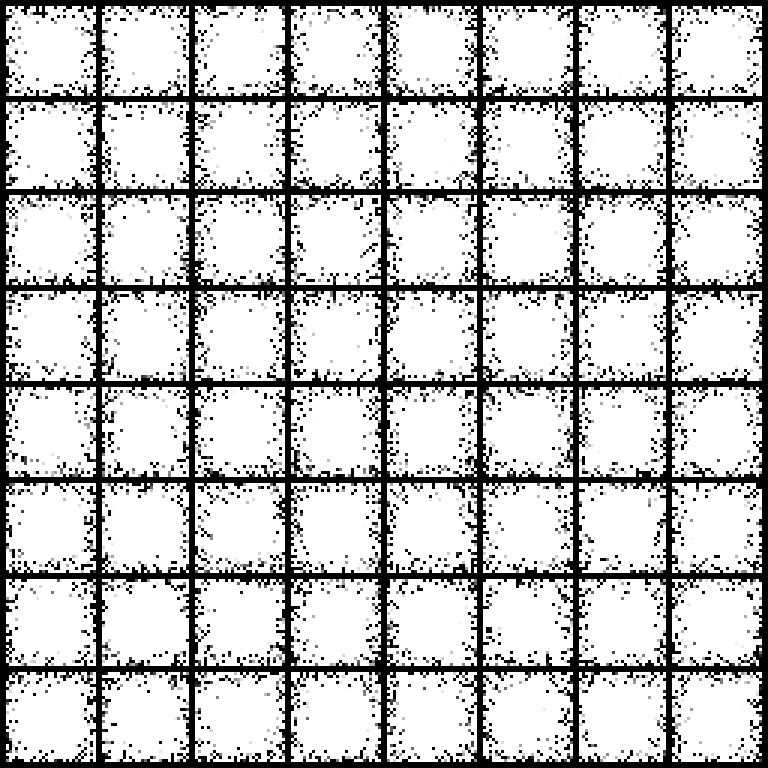
Reproduce this pattern procedurally as a Shadertoy shader.

```glsl
// An eight by eight grid of white tiles with black rules and square grain scattered along each edge.

const float TILES = 8.0;             // tiles across and down
const float PITCH = 0.1241;          // tile spacing, in canvas units
const float GRAINS = 256.0;          // square grains across the canvas
const float RULE_WIDTH = 0.0078;     // thickness of the rules: two grains
const float EDGE_THRESHOLD = 0.06;   // noise level where grain starts at the tile edge
const float CORE_THRESHOLD = 0.62;   // same at the tile centre: almost no grain
const float FADE_START = 0.27;       // radius, in half tiles, where grain begins to gather
const float TONE_RANGE = 0.085;      // noise span from white to solid black
const vec2 NOISE_STEP = vec2(1.382, 0.57);  // noise distance between neighbouring grains
const int SAMPLES = 2;               // antialiasing samples per pixel side
const vec3 PAPER = vec3(1.0);
const vec3 INK = vec3(0.0);

// Integer hash giving a unit gradient for a lattice corner
vec2 cornerGradient(vec2 corner) {
    uvec2 q = uvec2(ivec2(corner));
    uint h = q.x * 1597U ^ q.y * 51749U;
    h = (h ^ (h >> 15U)) * 73939133U;
    h = (h ^ (h >> 13U)) * 39916801U;
    h ^= h >> 16U;
    float angle = float(h & 65535U) * 6.28319 / 65536.0;
    return vec2(cos(angle), sin(angle));
}

float gradientNoise(vec2 p) {
    vec2 cell = floor(p);
    vec2 f = p - cell;
    vec2 w = f * f * f * (f * (f * 6.0 - 15.0) + 10.0);
    vec2 e = vec2(1.0, 0.0);
    float a = dot(cornerGradient(cell), f);
    float b = dot(cornerGradient(cell + e.xy), f - e.xy);
    float c = dot(cornerGradient(cell + e.yx), f - e.yx);
    float d = dot(cornerGradient(cell + e.xx), f - e.xx);
    return mix(mix(a, b, w.x), mix(c, d, w.x), w.y);
}

// Rounded square radius: zero at the tile centre, one at the middle of a side
float tileRadius(vec2 tile) {
    vec2 q = 2.0 * tile - 1.0;
    q *= q;
    return sqrt(length(q));
}

// Darkness of one grain
float grainInk(vec2 grain, vec2 tile) {
    mat2 spread = mat2(NOISE_STEP.x, NOISE_STEP.y, -NOISE_STEP.y, NOISE_STEP.x);
    float noise = gradientNoise(spread * grain);
    float gather = smoothstep(FADE_START, 1.0, tileRadius(tile));
    float threshold = mix(CORE_THRESHOLD, EDGE_THRESHOLD, gather);
    return clamp((noise - threshold) / TONE_RANGE, 0.0, 1.0);
}

// Rules, with solid ink beyond the outer frame
float ruleInk(vec2 p, vec2 tile) {
    vec2 toRule = min(tile, 1.0 - tile) * PITCH;
    vec2 pastFrame = abs(p) - 0.5 * TILES * PITCH;
    float d = min(toRule.x, toRule.y) - 0.5 * RULE_WIDTH;
    d = min(d, -max(pastFrame.x, pastFrame.y));
    return 1.0 - step(0.0, d);
}

// Total ink, constant over each square grain
float inkAt(vec2 p) {
    vec2 grain = floor(p * GRAINS);
    vec2 centre = (grain + 0.5) / GRAINS;
    vec2 tile = fract(centre / PITCH + 0.5 * TILES);
    return max(grainInk(grain, tile), ruleInk(centre, tile));
}

void mainImage(out vec4 fragColor, in vec2 fragCoord) {
    float pixel = 1.0 / min(iResolution.x, iResolution.y);
    float ink = 0.0;

    // Average samples over the pixel to smooth the grain edges
    for (int j = 0; j < SAMPLES; j++) {
        for (int i = 0; i < SAMPLES; i++) {
            vec2 offset = (vec2(i, j) + 0.5) / float(SAMPLES) - 0.5;
            ink += inkAt((fragCoord + offset - 0.5 * iResolution.xy) * pixel);
        }
    }
    ink /= float(SAMPLES * SAMPLES);

    fragColor = vec4(mix(PAPER, INK, ink), 1.0);
}
```
